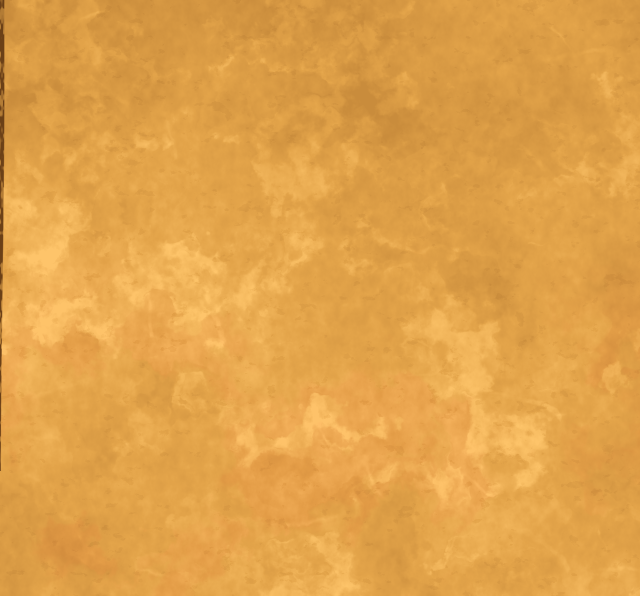
This texture is drawn by a Shadertoy shader. Its source:

```glsl
#define SHADE  vec3(0.79, 0.55, 0.235)
#define OCHRE  vec3(0.89, 0.642, 0.288)
#define GLOW   vec3(0.995, 0.77, 0.415)
#define FRAME  vec3(0.42, 0.25, 0.09)
#define CLOUD_SCALE   3.4
#define CLOUD_AMOUNT  0.75
#define PATCH_AMOUNT  0.15
#define STROKE_AMOUNT 0.24
#define SCUFF_AMOUNT  0.30
#define GRAIN_AMOUNT  0.30

vec2 hash2(vec2 p) {
    vec3 q = fract(p.xyx * vec3(0.1031, 0.1030, 0.0973));
    q += dot(q, q.yzx + 33.33);
    return fract((q.xx + q.yz) * q.zy);
}

float noise(vec2 p) {
    vec2 i = floor(p), f = fract(p);
    f = f * f * (3.0 - 2.0 * f);
    float low = mix(hash2(i).x, hash2(i + vec2(1, 0)).x, f.x);
    float high = mix(hash2(i + vec2(0, 1)).x, hash2(i + vec2(1, 1)).x, f.x);
    return mix(low, high, f.y);
}

float fbm(vec2 p) {
    float sum = 0.0, weight = 0.5;
    for (int i = 0; i < 5; i++) {
        sum += weight * noise(p);
        p = mat2(1.6, 1.2, -1.2, 1.6) * p + 17.3;
        weight *= 0.5;
    }
    return sum / 0.97;
}

mat2 rotation(float a) {
    return mat2(cos(a), sin(a), -sin(a), cos(a));
}

// Scattered ragged trowel marks: x is light or dark, y is coverage
vec2 trowelMarks(vec2 p, vec2 size, float soft, float density, float seed) {
    vec2 cell = floor(p), f = fract(p), total = vec2(0.0);
    for (int y = -1; y <= 1; y++)
    for (int x = -1; x <= 1; x++) {
        vec2 o = vec2(x, y);
        vec2 place = hash2(cell + o + seed);
        vec2 kind = hash2(cell + o + seed + 41.7);
        vec2 pick = hash2(cell + o + seed + 93.1);
        // Mostly sloping down to the right, some near level
        vec2 q = rotation(0.45 + 2.2 * (pick.x - 0.5)) * (f - o - place);
        q *= kind.y > 0.5 ? 1.0 : -1.0;
        q.y += 0.7 * q.x * q.x * (kind.y - 0.5);
        vec2 halfSize = size * (0.5 + kind.y);
        vec2 d = abs(q) - halfSize * vec2(1.0, 0.75 + 0.35 * q.x / halfSize.x);
        float cover = 1.0 - smoothstep(-soft, soft, max(d.x, d.y));
        // One edge stays crisp while the other melts away
        cover *= smoothstep(-1.0, 0.5, (q.x + q.y) / halfSize.x);
        cover *= step(pick.y, density);
        total += vec2(2.0 * kind.x - 1.0, 1.0) * cover;
    }
    return total;
}

void mainImage(out vec4 fragColor, in vec2 fragCoord) {
    vec2 uv = fragCoord / iResolution.xy;
    vec2 p = fragCoord / iResolution.y;
    vec2 warp = vec2(fbm(p * 4.0 + 3.1), fbm(p * 4.0 + 28.4)) - 0.5;
    vec2 ragged = vec2(fbm(p * 22.0 + 7.0), fbm(p * 22.0 + 51.0)) - 0.5;

    // Broad light: dim above, warm glow at the left and below
    vec2 toGlow = uv - vec2(0.2, 0.45);
    float tone = 0.41 + 0.40 * (0.48 - uv.y);
    tone += 0.22 * exp(-dot(toGlow, toGlow * vec2(14.0, 18.0)));
    tone -= 0.10 * smoothstep(0.75, 1.0, uv.y) * (1.0 - smoothstep(0.1, 0.4, uv.x));
    tone -= 0.10 * (1.0 - smoothstep(0.0, 0.05, uv.x));

    // Clouded pigment
    tone += CLOUD_AMOUNT * (fbm(p * CLOUD_SCALE + 1.1 * warp + 11.0) - 0.5);

    // Overlapping trowel patches in three sizes
    vec2 bent = p + 0.16 * warp + 0.13 * ragged;
    vec2 wide = trowelMarks(bent * 4.0, vec2(0.46, 0.32), 0.025, 0.85, 5.0);
    vec2 small = trowelMarks(bent * 8.0, vec2(0.46, 0.25), 0.045, 0.7, 63.0);
    vec2 dabs = trowelMarks(bent * 15.0, vec2(0.45, 0.2), 0.08, 0.5, 29.0);
    float worn = smoothstep(0.36, 0.6, fbm(p * 34.0 + 19.0));
    tone += PATCH_AMOUNT * (wide.x + 0.75 * small.x + 0.6 * dabs.x * worn);

    // Thin strokes, long and short, broken by the rough surface
    vec2 drawn = p + 0.05 * warp + 0.025 * ragged;
    vec2 streak = trowelMarks(drawn * 5.0, vec2(0.32, 0.017), 0.014, 0.55, 117.0);
    vec2 scratch = trowelMarks(drawn * 9.0, vec2(0.34, 0.022), 0.02, 0.5, 171.0);
    tone += STROKE_AMOUNT * (0.35 + 0.65 * worn) * (0.6 * streak.y + 0.4 * streak.x
          + 0.3 * scratch.y + 0.6 * scratch.x);

    // Pale scuffs with torn rims
    float scuffField = fbm(p * vec2(6.0, 7.5) + 2.2 * warp + 1.2 * ragged + 83.0);
    float scuff = smoothstep(0.51, 0.64, scuffField);
    tone += SCUFF_AMOUNT * scuff * (0.2 + 0.8 * worn) - 0.02;

    // Fine mottling and tiny dark pits
    tone += GRAIN_AMOUNT * (fbm(p * vec2(85.0, 70.0)) - 0.5);
    tone += 0.22 * (fbm(p * 26.0 + 37.0) - 0.5);
    tone -= 0.15 * smoothstep(0.68, 0.78, fbm(p * vec2(55.0, 80.0) + 61.0));
    tone = clamp(tone, 0.0, 1.0);

    vec3 color = mix(SHADE, OCHRE, min(tone * 2.0, 1.0));
    color = mix(color, GLOW, max(tone * 2.0 - 1.0, 0.0));

    // Orange stains gather in the lower half
    float stain = smoothstep(0.49, 0.59, fbm(bent * 4.2 + 71.0) + 0.06 * wide.x);
    stain *= 1.0 - smoothstep(0.35, 0.65, uv.y);
    color += stain * (1.0 - 0.7 * scuff) * vec3(0.0, -0.03, -0.012);

    // Sliver of dark frame tapering down the left side
    float edge = 0.0055 * smoothstep(0.19, 0.85, uv.y) + 0.0015;
    float frame = 1.0 - smoothstep(edge - 0.0015, edge + 0.001, uv.x);
    frame *= step(0.21, uv.y);
    vec3 gilt = mix(FRAME, OCHRE, 0.6 * smoothstep(0.4, 0.8, noise(p * vec2(300.0, 110.0))));
    color = mix(color, gilt, frame);

    fragColor = vec4(color, 1.0);
}
```
